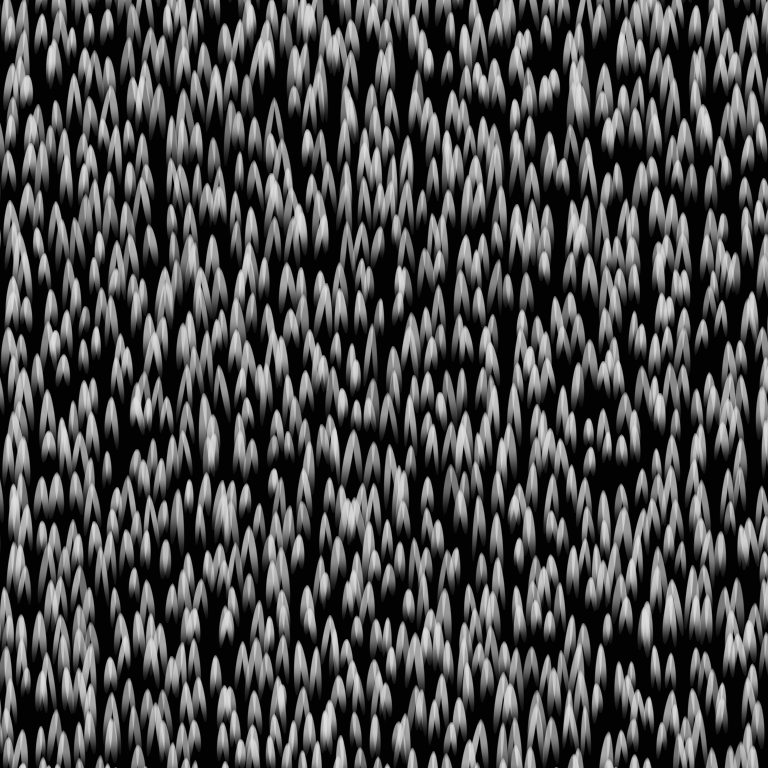
Give the GLSL for this texture, as a Shadertoy shader.

```glsl
// Dense field of pale two-legged tufts on black: each tuft is a narrow
// inverted V of translucent blades hung from a jittered grid point.
// Blades overlap by multiplying transmittance, so crossings glow brighter.

vec4 hash4(vec2 cell) {
    vec4 q = fract(cell.xyxy * vec4(0.1031, 0.1030, 0.0973, 0.1099));
    q += dot(q, q.wzxy + 33.33);
    return fract((q.xxyz + q.yzzw) * q.zywx);
}

float gradientDot(vec2 corner, vec2 offset) {
    float angle = 6.2832 * hash4(corner + 71.0).x;
    return dot(vec2(cos(angle), sin(angle)), offset);
}

float gradientNoise(vec2 p) {
    vec2 i = floor(p), f = fract(p);
    vec2 u = f * f * f * (f * (f * 6.0 - 15.0) + 10.0);
    vec2 e = vec2(1.0, 0.0);
    return mix(mix(gradientDot(i, f), gradientDot(i + e, f - e), u.x),
               mix(gradientDot(i + e.yx, f - e.yx), gradientDot(i + 1.0, f - 1.0), u.x), u.y);
}

// Opacity of one blade; p is measured from the apex, y pointing up
float blade(vec2 p, float len, float slope, float halfWidth, float pixel) {
    float t = -p.y / len;
    if (t <= 0.0 || t >= 1.0) return 0.0;

    // Slightly bowed spine, rounded top and tapering foot
    float spine = slope * len * t * (1.25 - 0.25 * t);
    float profile = 1.93 * pow(t, 0.45) * sqrt(1.0 - t);
    float cover = smoothstep(-pixel, pixel, halfWidth * profile - abs(p.x - spine));

    // Dim tip, bright shoulder, foot fading into the dark
    float tone = smoothstep(-0.06, 0.13, t) * (1.0 - 0.88 * smoothstep(0.4, 1.0, t));
    return cover * tone;
}

void mainImage(out vec4 fragColor, in vec2 fragCoord) {
    vec2 uv = fragCoord / iResolution.y;
    float pixel = 0.8 / iResolution.y;
    vec2 grid = vec2(44.0, 22.0);
    vec2 home = floor(uv * grid);
    float transmittance = 1.0;

    // Tufts hang down, so search further above than below
    for (int j = -1; j <= 3; j++) {
        for (int i = -1; i <= 1; i++) {
            vec2 cell = home + vec2(i, j);
            vec4 place = hash4(cell + 13.0);
            vec4 shape = hash4(cell + 157.0);
            float swell = gradientNoise(cell / grid * 6.0);

            vec2 jitter = vec2(0.85, 0.9) * (place.xy - 0.5) + vec2(0.0, 0.4 * swell);
            vec2 p = uv - (cell + 0.5 + jitter) / grid;
            float size = 0.064 + 0.034 * (place.z - 0.5) + 0.014 * swell;
            float lean = 0.09 * (place.w - 0.5);

            // Left and right legs with their own length, width and strength
            for (int k = 0; k < 2; k++) {
                float side = k == 0 ? -1.0 : 1.0;
                vec4 leg = hash4(cell + 311.0 + 97.0 * float(k));
                float len = size * mix(0.78, 1.08, leg.x);
                float slope = lean + side * mix(0.06, 0.17, leg.y);
                float halfWidth = mix(0.0034, 0.0054, leg.z) * mix(0.85, 1.05, shape.x);
                float strength = mix(0.46, 0.79, sqrt(leg.w));
                transmittance *= 1.0 - strength * blade(p, len, slope, halfWidth, pixel);
            }
        }
    }

    fragColor = vec4(vec3(mix(0.88, 0.006, transmittance)), 1.0);
}
```
